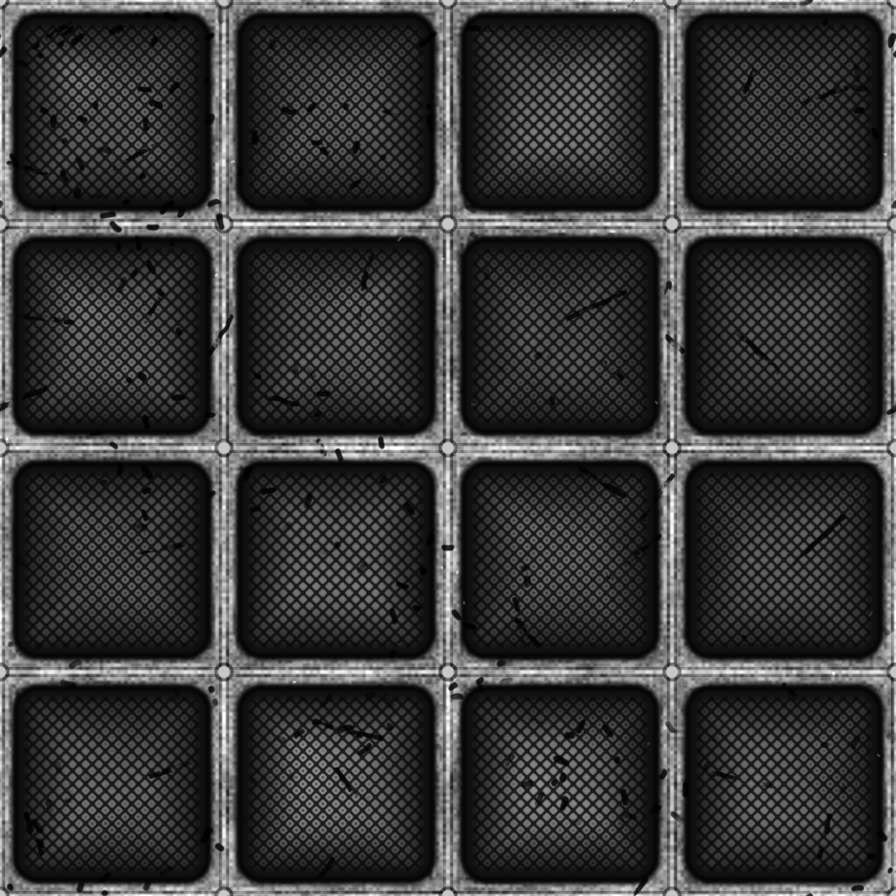
Write a Shadertoy shader that draws this texture.

```glsl
const float CELLS = 4.0;          // panels across and down
const float MESH = 68.0;          // mesh dots across the canvas
const float PANEL_HALF = 0.4375;  // sizes in units of one panel cell
const float PANEL_RADIUS = 0.11;

// Hash on a grid that wraps after the given period
float hash(vec2 cell, vec2 period, float seed) {
    vec2 wrapped = mod(cell, period);
    vec3 q = fract(wrapped.xyx * vec3(0.1031, 0.1030, 0.0973) + seed * 0.137);
    q += dot(q, q.yzx + 33.33);
    return fract((q.x + q.y) * q.z);
}

float valueNoise(vec2 uv, vec2 period, float seed) {
    vec2 cell = floor(uv * period);
    vec2 f = fract(uv * period);
    f = f * f * (3.0 - 2.0 * f);
    float low = mix(hash(cell, period, seed), hash(cell + vec2(1, 0), period, seed), f.x);
    float high = mix(hash(cell + vec2(0, 1), period, seed), hash(cell + vec2(1, 1), period, seed), f.x);
    return mix(low, high, f.y);
}

float layeredNoise(vec2 uv, float period, float seed) {
    float sum = 0.0, weight = 0.5;
    for (int i = 0; i < 4; i++) {
        sum += weight * valueNoise(uv, vec2(period), seed + float(i));
        period *= 2.0;
        weight *= 0.5;
    }
    return sum / 0.9375;
}

float roundedBox(vec2 p, float halfSize, float radius) {
    vec2 q = abs(p) - halfSize + radius;
    return length(max(q, 0.0)) + min(max(q.x, q.y), 0.0) - radius;
}

// Scattered strokes, one per grid cell at most; returns coverage
float strokes(vec2 uv, float grid, float chance, float reach, float width, float seed) {
    vec2 p = uv * grid, base = floor(p);
    float coverage = 0.0;
    for (int k = 0; k < 9; k++) {
        vec2 cell = base + vec2(k % 3, k / 3) - 1.0;
        vec2 period = vec2(grid);
        vec2 center = cell + vec2(hash(cell, period, seed), hash(cell, period, seed + 1.0));
        float angle = 6.2832 * hash(cell, period, seed + 2.0);
        float halfLength = reach * hash(cell, period, seed + 3.0);
        vec2 axis = vec2(cos(angle), sin(angle)), offset = p - center;
        float along = clamp(dot(offset, axis), -halfLength, halfLength);
        float dist = length(offset - axis * along);
        float present = step(hash(cell, period, seed + 4.0), chance);
        coverage = max(coverage, present * (1.0 - smoothstep(0.4 * width, width, dist)));
    }
    return coverage;
}

// Diagonal mesh of rounded diamonds; worn dots turn hollow
float meshDots(vec2 uv, float worn, float pixel) {
    vec2 lattice = MESH * vec2(uv.x + uv.y, uv.x - uv.y);
    vec2 p = fract(lattice) - 0.5;
    float blur = 0.06 + MESH * pixel;
    float dot_ = 1.0 - smoothstep(-blur, blur, roundedBox(p, 0.36, 0.2));
    float hollow = 1.0 - smoothstep(0.05, 0.26, length(p));
    return dot_ * (1.0 - 0.6 * worn * hollow);
}

// Recessed panel: black rim, faint lip, lit mesh
float panelTone(vec2 uv, float depth, float gain, float pixel) {
    float cloud = layeredNoise(uv, 12.0, 3.0);
    float worn = smoothstep(0.42, 0.65, layeredNoise(uv, 8.0, 11.0));
    float light = smoothstep(0.03, 0.32, depth) * gain * mix(0.55, 1.4, cloud);
    float visible = smoothstep(0.03, 0.085, depth);
    float lip = smoothstep(0.012, 0.03, depth) * (1.0 - smoothstep(0.045, 0.06, depth));
    float dots = meshDots(uv, worn, pixel) * (0.11 + 0.27 * light);
    return 0.025 + 0.035 * lip + visible * (0.025 + 0.05 * light + dots);
}

// Metal bars: grooves, brushed streaks and grain
float frameTone(vec2 uv, vec2 toLine, float edge) {
    float across = min(toLine.x, toLine.y);
    vec2 brushed = toLine.x < toLine.y ? vec2(256, 32) : vec2(32, 256);
    float streak = valueNoise(uv, brushed, 5.0);
    float grain = valueNoise(uv, vec2(256), 6.0);
    float tone = mix(0.62, 0.44, smoothstep(0.02, 0.08, across));
    tone += 0.16 * (1.0 - smoothstep(0.003, 0.011, across));
    tone -= 0.2 * (1.0 - smoothstep(0.003, 0.009, abs(across - 0.017)));
    tone += 0.26 * (streak - 0.5) + 0.3 * (grain - 0.5);
    tone += 0.35 * (layeredNoise(uv, 10.0, 7.0) - 0.5);
    return tone * mix(0.2, 1.0, smoothstep(-0.005, 0.03, edge));
}

void mainImage(out vec4 fragColor, in vec2 fragCoord) {
    vec2 uv = fragCoord / iResolution.xy;
    float pixel = 1.0 / iResolution.y;
    vec2 local = fract(uv * CELLS) - 0.5;
    vec2 toLine = 0.5 - abs(local);
    float edge = roundedBox(local, PANEL_HALF, PANEL_RADIUS);
    float gain = mix(0.55, 1.15, hash(floor(uv * CELLS), vec2(CELLS), 2.0));

    // Panel and frame
    float blur = 0.006 + CELLS * pixel;
    float tone = mix(panelTone(uv, -edge, gain, pixel), frameTone(uv, toLine, edge),
                     smoothstep(-blur, blur, edge));

    // Stud at each crossing
    float stud = length(toLine);
    tone *= 1.0 - 0.45 * (1.0 - smoothstep(0.008, 0.014, abs(stud - 0.032)));
    tone = mix(tone, 0.78 - 6.0 * stud * stud, 1.0 - smoothstep(0.022, 0.022 + blur, stud));

    // Ragged scratches, chips and pale specks
    vec2 wobble = 0.003 * vec2(valueNoise(uv, vec2(96), 21.0), valueNoise(uv, vec2(96), 22.0));
    float ragged = smoothstep(0.38, 0.58, layeredNoise(uv, 64.0, 23.0));
    float grime = smoothstep(0.48, 0.62, layeredNoise(uv, 6.0, 24.0));
    float scratch = strokes(uv + wobble, 11.0, 0.35, 0.45, 0.045, 30.0) * ragged;
    float chip = strokes(uv + wobble, 48.0, 0.22, 0.3, 0.22, 40.0) * grime;
    float speck = strokes(uv, 40.0, 0.03, 0.08, 0.08, 50.0);
    tone *= 1.0 - 0.85 * max(scratch, chip);
    tone += 0.25 * speck * smoothstep(-0.1, 0.02, edge);

    fragColor = vec4(vec3(clamp(tone, 0.0, 1.0)), 1.0);
}
```
